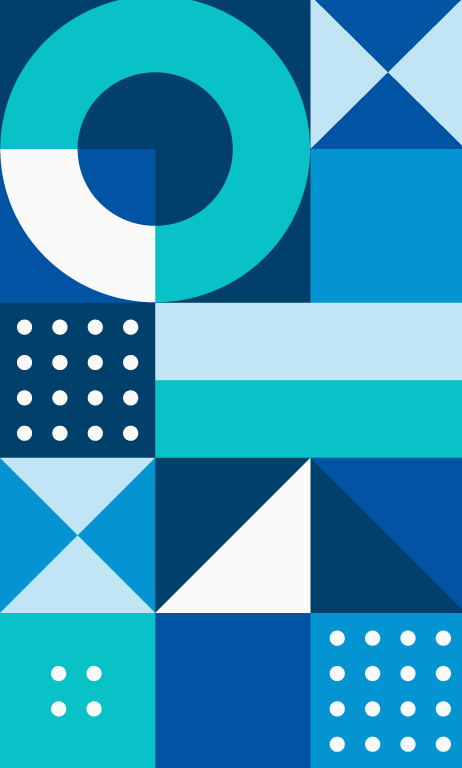
A WebGL 1 fragment shader for this background:

```glsl
precision highp float;
// Flat geometric tile mosaic: a large ring, hourglasses, triangles, bars and dot grids.

uniform vec2 u_resolution;

const vec3 NAVY = vec3(0.005, 0.25, 0.42);
const vec3 BLUE = vec3(0.0, 0.33, 0.64);
const vec3 SKY = vec3(0.01, 0.58, 0.82);
const vec3 TEAL = vec3(0.03, 0.76, 0.78);
const vec3 PALE = vec3(0.76, 0.90, 0.96);
const vec3 WHITE = vec3(0.98);

// Square grid of dots, perSide by perSide, centred on the origin.
float dotGrid(vec2 p, float perSide) {
  const float SPACING = 0.228;
  float reach = 0.5 * (perSide - 1.0);
  vec2 nearest = clamp(floor(p / SPACING + reach + 0.5) - reach, -reach, reach);
  return step(length(p - nearest * SPACING), 0.049);
}

// Two triangles, above and below, that meet at the origin.
float hourglass(vec2 p) {
  return step(abs(p.x), abs(p.y));
}

// Ring that spans four tiles; its lower left quarter has its own colours.
vec3 ringBlock(vec2 p) {
  bool accent = p.x < 0.0 && p.y < 0.0;
  vec3 ground = accent ? BLUE : NAVY;
  vec3 band = accent ? WHITE : TEAL;
  float r = length(p);
  return mix(ground, band, step(0.5, r) * step(r, 0.998));
}

// Colour at a point measured in tiles from the lower left.
vec3 mosaic(vec2 g) {
  if (g.y > 3.0) g.y = 3.0 + (g.y - 3.0) / 0.99;
  vec2 cell = floor(g);
  vec2 p = g - cell - 0.5;

  // Upper block: ring, hourglass and plain tile
  if (cell.y > 2.5) {
    if (cell.x < 1.5) return ringBlock(g - vec2(1.0, 4.0));
    return cell.y > 3.5 ? mix(PALE, BLUE, hourglass(p)) : SKY;
  }

  // Dots beside two wide bars
  if (cell.y > 1.5) {
    if (cell.x < 0.5) return mix(NAVY, WHITE, dotGrid(p, 4.0));
    return p.y > 0.0 ? PALE : TEAL;
  }

  // Hourglass and two split squares
  if (cell.y > 0.5) {
    if (cell.x < 0.5) return mix(SKY, PALE, hourglass(p));
    if (cell.x < 1.5) return p.y < p.x ? WHITE : NAVY;
    return p.y > -p.x ? BLUE : NAVY;
  }

  // Bottom row: few dots, plain tile, many dots
  if (cell.x < 0.5) return mix(TEAL, WHITE, dotGrid(p + vec2(0.008, 0.005), 2.0));
  if (cell.x < 1.5) return BLUE;
  return mix(SKY, WHITE, dotGrid(p - vec2(0.015, -0.005), 4.0));
}

void main() {
  // Average a 4 by 4 set of samples to smooth every edge
  vec3 sum = vec3(0.0);
  for (int j = 0; j < 4; j++) {
    for (int i = 0; i < 4; i++) {
      vec2 offset = (vec2(float(i), float(j)) - 1.5) / 4.0;
      vec2 uv = (gl_FragCoord.xy + offset) / u_resolution;
      sum += mosaic(uv * vec2(2.977, 4.951));
    }
  }
  gl_FragColor = vec4(sum / 16.0, 1.0);
}
```
